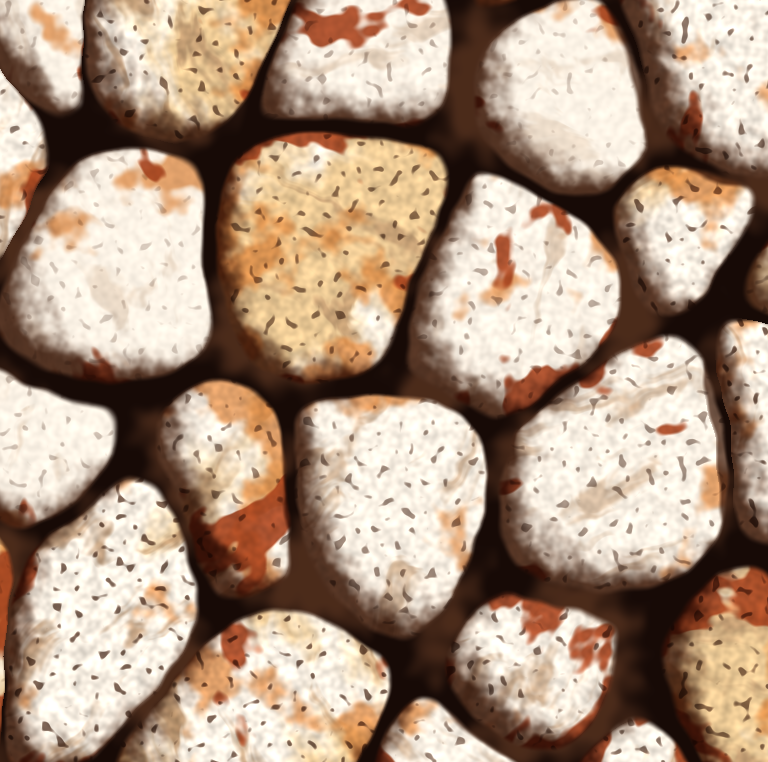
Give the GLSL for this texture, as a WebGL 2 fragment shader.

```glsl
#version 300 es
precision highp float;
// Sunlit pile of weathered beach stones with rust stains, pits and deep shadows.

#define STONES vec2(4.2, 3.45)   // stones across and up the canvas
#define TILT 0.35                // lean of the long axes
#define ROUNDING 0.085           // softness of stone corners
#define DOME 0.25                // width of the curved rim
#define SHADOW_REACH 0.04        // length of cast shadows
#define EDGE 0.016               // outline smoothing, in cells
#define PITS 0.85                // strength of dark speckles
#define WHITE vec3(0.96, 0.925, 0.875)
#define CREAM vec3(0.90, 0.77, 0.57)
#define TAN vec3(0.67, 0.52, 0.38)
#define RUST vec3(0.62, 0.25, 0.11)
#define DARK vec3(0.09, 0.04, 0.025)

uniform vec2 u_resolution;
out vec4 fragColor;

struct Stone { vec2 id; float depth; vec2 inward; };

vec2 hash2(vec2 p) {
  vec3 h = fract(p.xyx * vec3(0.1031, 0.1030, 0.0973));
  h += dot(h, h.yzx + 33.33);
  return fract((h.xx + h.yz) * h.zy);
}

mat2 rot(float a) { return mat2(cos(a), sin(a), -sin(a), cos(a)); }

float gradDot(vec2 cell, vec2 offset) {
  float a = 6.2832 * hash2(cell).x;
  return dot(vec2(cos(a), sin(a)), offset);
}

// Gradient noise, roughly -1 to 1
float noise(vec2 p) {
  vec2 i = floor(p), f = p - i, u = f * f * f * (f * (f * 6.0 - 15.0) + 10.0);
  vec2 e = vec2(1.0, 0.0);
  return 1.5 * mix(mix(gradDot(i, f), gradDot(i + e, f - e), u.x),
                   mix(gradDot(i + e.yx, f - e.yx), gradDot(i + 1.0, f - 1.0), u.x), u.y);
}

float fbm(vec2 p) {
  float sum = 0.0, amp = 0.6;
  for (int i = 0; i < 4; i++) {
    sum += amp * noise(p);
    p = rot(0.6) * p * 2.03 + 5.7;
    amp *= 0.55;
  }
  return sum;
}

vec2 toCells(vec2 p) {
  p += 0.03 * vec2(noise(p * 4.0), noise(p * 4.0 + 9.3));
  p += 0.004 * vec2(noise(p * 24.0), noise(p * 24.0 + 4.1));
  return rot(TILT) * p * STONES + 11.0;
}

vec2 center(vec2 id) { return id + 0.5 + 0.72 * (hash2(id) - 0.5); }
float weight(vec2 id) { return 0.36 * (hash2(id + 31.0).x - 0.5); }
float power(vec2 q, vec2 id) { vec2 v = q - center(id); return dot(v, v) - weight(id); }

// Rounded cells of a weighted Voronoi diagram
Stone findStone(vec2 q) {
  vec2 home = floor(q), id = home;
  float best = 1e5;
  for (int k = 0; k < 25; k++) {
    vec2 c = home + vec2(k % 5 - 2, k / 5 - 2);
    float w = power(q, c);
    if (w < best) { best = w; id = c; }
  }
  float sum = 1e-9;
  vec2 inward = vec2(0.0);
  for (int k = 0; k < 25; k++) {
    if (k == 12) continue;
    vec2 c = id + vec2(k % 5 - 2, k / 5 - 2), away = center(id) - center(c);
    float len = length(away);
    float e = exp(-(power(q, c) - best) / (2.0 * len * ROUNDING));
    sum += e;
    inward += e * away / len;
  }
  float gap = mix(-0.015, 0.05, hash2(id + 53.0).y);
  return Stone(id, -ROUNDING * log(sum) - gap, inward / sum);
}

// Mineral colour: tone, strata, rust patches, pits and grain
vec3 mineral(vec2 p, vec2 id, float rim) {
  vec2 kind = hash2(id + 71.0), trait = hash2(id + 97.0);
  vec2 s = rot(6.2832 * trait.x) * p + 40.0 * kind;
  float cloud = fbm(s * 5.0);
  float strata = fbm(s * vec2(5.0, 17.0) + 0.8 * cloud);
  float rough = 0.25 + 0.75 * trait.y;
  vec3 col = mix(WHITE, CREAM, smoothstep(0.42, 0.8, kind.x + 0.55 * cloud + 0.3 * strata * rough));
  col = mix(col, TAN, 0.8 * rough * smoothstep(0.12, 0.5, strata));
  col = mix(col, vec3(0.80, 0.47, 0.20), 0.7 * smoothstep(0.35, 0.6, fbm(s * 7.0 + 13.0) + 0.3 * kind.x + 0.15 * rim - 0.05));
  float stain = fbm(s * vec2(5.0, 8.0) + 27.0) + 0.28 * rim + 0.35 * (kind.y - 0.5);
  col = mix(col, RUST, 0.9 * smoothstep(0.4, 0.5, stain));
  float pits = smoothstep(0.42, 0.68, noise(s * 68.0) + 0.12 * cloud);
  col *= 1.0 - PITS * rough * pits * vec3(0.65, 0.75, 0.8);
  return col * (1.0 + rough * (0.12 * noise(s * 105.0) + 0.12 * noise(s * 45.0)));
}

void main() {
  vec2 p = gl_FragCoord.xy / u_resolution.y;
  vec3 sun = normalize(vec3(0.5, 0.42, 0.78));
  Stone stone = findStone(toCells(p));

  // Domed surface with fine relief
  float rim = 1.0 - clamp(stone.depth / DOME, 0.0, 1.0);
  vec2 outward = -normalize((stone.inward * STONES) * rot(TILT) + 1e-5);
  vec3 normal = vec3(outward * rim, sqrt(1.0 - rim * rim));
  vec2 grit = p * 13.0 + stone.id * 3.7;
  float relief = fbm(grit) - fbm(grit + sun.xy * 0.28);
  float lit = smoothstep(-0.12, 0.68, dot(normal, sun) + 0.5 * relief);

  // Shadow thrown by a higher neighbour toward the sun
  Stone blocker = findStone(toCells(p + sun.xy * SHADOW_REACH));
  bool higher = hash2(blocker.id + 53.0).x > hash2(stone.id + 53.0).x;
  float shade = higher ? smoothstep(0.0, 0.03, blocker.depth) : 0.0;
  lit *= 1.0 - 0.85 * shade;
  vec3 albedo = mineral(p, stone.id, rim);
  vec3 col = albedo * mix(vec3(0.34, 0.22, 0.16), vec3(1.04), lit);

  // Dim stones lying underneath the gaps
  Stone under = findStone(toCells(p) * 1.25 + 37.0);
  float glow = smoothstep(0.08, 0.3, under.depth + 0.08 * noise(p * 30.0));
  vec3 ground = mix(DARK, vec3(0.36, 0.21, 0.13), 0.75 * glow);
  col = mix(ground, col, smoothstep(-EDGE, EDGE, stone.depth));
  fragColor = vec4(clamp(col, 0.0, 1.0), 1.0);
}
```
